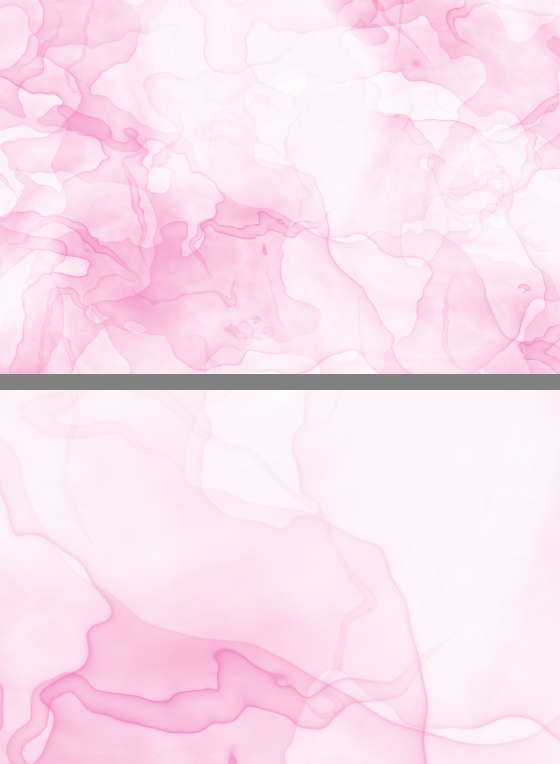
Top, the full canvas; bottom, a detail of the centre.
Reproduce this background procedurally as a Shadertoy shader.

```glsl
// Pale pink alcohol-ink washes: overlapping translucent veils with dark, creased rims.

// Integer hash giving a gradient vector in [-1, 1]^2
vec2 hashGradient(vec2 cell) {
    uvec2 h = uvec2(ivec2(cell)) * uvec2(1597u, 3812u) + uvec2(7919u, 104729u);
    h.x += h.y * 1664525u;
    h.y += h.x * 22695477u;
    h ^= h >> 15u;
    h.x += h.y * 1664525u;
    h.y += h.x * 22695477u;
    h ^= h >> 16u;
    return vec2(h & 65535u) / 32767.5 - 1.0;
}

float noise(vec2 p) {
    vec2 i = floor(p), f = p - i;
    vec2 u = f * f * f * (f * (f * 6.0 - 15.0) + 10.0);
    float a = dot(hashGradient(i), f);
    float b = dot(hashGradient(i + vec2(1, 0)), f - vec2(1, 0));
    float c = dot(hashGradient(i + vec2(0, 1)), f - vec2(0, 1));
    float d = dot(hashGradient(i + vec2(1, 1)), f - vec2(1, 1));
    return mix(mix(a, b, u.x), mix(c, d, u.x), u.y);
}

float fbm(vec2 p) {
    float sum = 0.0, amp = 1.0;
    for (int i = 0; i < 5; i++) {
        sum += amp * noise(p);
        p = mat2(1.6, 1.2, -1.2, 1.6) * p + 5.3;
        amp *= 0.44;
    }
    return sum;
}

// Domain-warped field whose zero contour is the rim of one veil
float veilField(vec2 p, float seed) {
    vec2 q = p * (1.25 + 0.25 * seed) + seed * vec2(13.7, 7.9);
    vec2 warp = vec2(fbm(q + 3.1), fbm(q + 21.4));
    return noise(q + 1.1 * warp) + 0.12 * noise(q * 2.3 + warp) + 0.03;
}

// Approximate signed distance to the rim
float veilDistance(vec2 p, float seed) {
    float e = 0.001;
    float f = veilField(p, seed);
    vec2 slope = vec2(veilField(p + vec2(e, 0), seed), veilField(p + vec2(0, e), seed)) - f;
    return f / (length(slope) / e + 0.3);
}

// Pigment in x thins towards the inside; the crisp rim in y stains the edge
vec2 veilInk(float d, float pressure, float spread) {
    float pixel = 0.6 / iResolution.y;
    float inside = smoothstep(-pixel, pixel, d);
    float depth = max(d, 0.0);
    float wash = inside * (0.012 + 0.07 * exp(-depth / spread) + 0.07 * pressure * exp(-depth / 0.009));
    float rim = exp(-abs(d - 0.001) / 0.0017);
    return vec2(wash, (0.02 + 0.2 * pressure * pressure) * rim);
}

void mainImage(out vec4 fragColor, in vec2 fragCoord) {
    vec2 uv = fragCoord / iResolution.y;
    // Stretch the flow along the falling diagonal
    vec2 p = mat2(0.82, 0.66, -0.57, 0.94) * uv + vec2(2.4, 1.7);

    // Broad areas of wet and dry paper
    vec2 drift = vec2(noise(p * 2.1 + 4.0), noise(p * 2.1 + 31.0));
    float wet = smoothstep(-0.38, 0.47, fbm(p * 1.9 + 0.9 * drift + 9.0));

    // Wide veils
    vec2 veils = vec2(0.0);
    for (int i = 0; i < 4; i++) {
        float seed = float(i);
        float pressure = smoothstep(-0.25, 0.4, noise(p * 3.2 + seed * 11.3));
        veils += veilInk(veilDistance(p, seed), pressure, 0.06 + 0.025 * seed);
    }

    // Narrow folded ribbons that swell and vanish
    for (int i = 0; i < 3; i++) {
        float seed = float(i) + 5.4;
        float swell = noise(p * 2.4 + seed * 17.0);
        float d = 0.05 * swell - abs(veilDistance(p, seed - 3.6));
        veils += 0.75 * veilInk(d, smoothstep(-0.02, 0.3, swell), 0.015);
    }

    // Faint blooms with crisp drying marks inside the washes
    float bloom = fbm(p * 5.0 + 2.0 * drift);
    for (int i = 0; i < 3; i++) {
        float tide = fbm(p * (3.5 + 2.0 * float(i)) + 3.0 * drift + 40.0 + 9.0 * float(i));
        bloom += 0.55 * smoothstep(-0.012, 0.012, tide) * exp(-max(tide, 0.0) / 0.2) - 0.12;
    }
    float ink = 0.02 + 0.042 * wet + veils.x * (0.22 + 1.55 * wet) + veils.y * (0.45 + 1.2 * wet);
    ink += (0.01 + 0.034 * wet) * bloom;
    ink = 0.65 * (1.0 - exp(-max(ink, 0.015) / 0.65));

    // Ink absorbs green most, then blue, then red
    fragColor = vec4(0.993 - 0.26 * ink * ink, 1.0 - ink, 1.0 - 0.52 * ink, 1.0);
}
```
